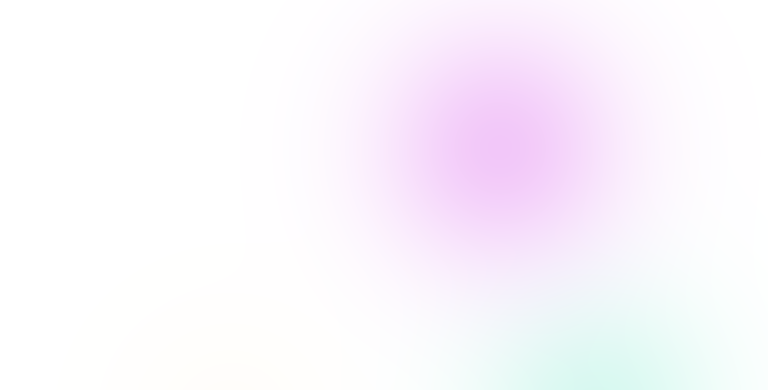
Give the GLSL for this background, as a Shadertoy shader.

```glsl
// Soft round glow: full strength at the centre, fading smoothly outward
float glow(vec2 p, vec2 center, float spread) {
    vec2 d = (p - center) / spread;
    return exp(-0.5 * dot(d, d));
}

void mainImage(out vec4 fragColor, in vec2 fragCoord) {
    // Height runs from 0 to 1, width keeps the aspect ratio
    vec2 p = fragCoord / iResolution.y;
    vec3 color = vec3(1.0);

    // Faint cream at the lower left
    color = mix(color, vec3(1.0, 0.985, 0.96), 0.5 * glow(p, vec2(0.59, -0.08), 0.21));

    // Mint rising from the lower edge
    color = mix(color, vec3(0.84, 0.975, 0.94), glow(p, vec2(1.53, -0.06), 0.22));

    // Orchid in the upper right
    color = mix(color, vec3(0.948, 0.78, 0.975), glow(p, vec2(1.282, 0.621), 0.217));

    fragColor = vec4(color, 1.0);
}
```
